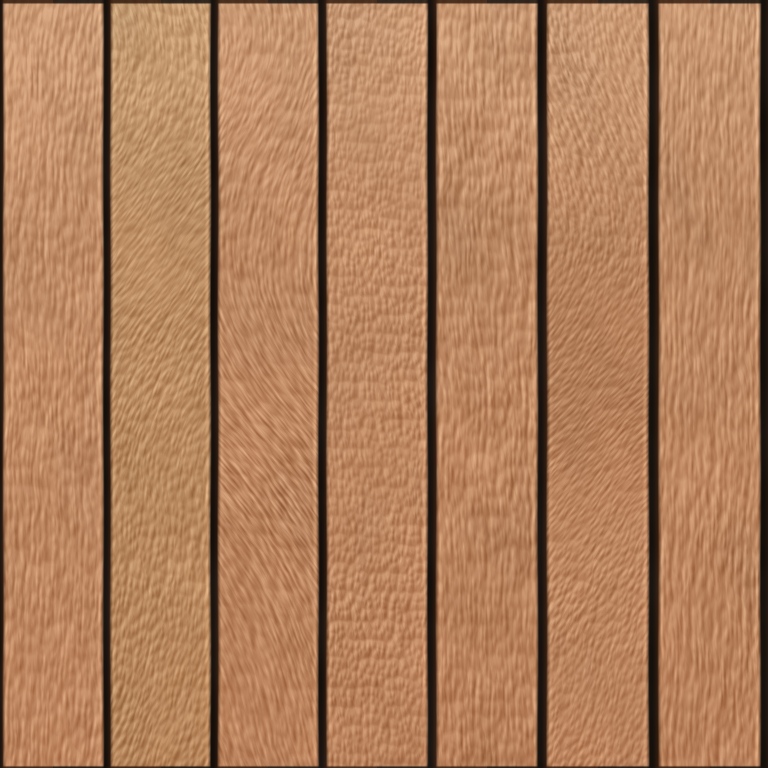
Write a WebGL 2 fragment shader that draws this texture.

```glsl
#version 300 es
precision highp float;
// Seven upright wooden boards with dark gaps between them.
// Stretched cellular noise, lit from one side, forms the pores and streaks;
// each board has its own slant and coarseness, layered sines tint the wood.
uniform vec2 u_resolution;
out vec4 fragColor;

vec2 hash2(vec2 p) {
  vec2 s = vec2(dot(p, vec2(127.1, 311.7)), dot(p, vec2(269.5, 183.3)));
  return fract(sin(s) * 43758.55);
}

// Distance to the nearest scattered point
float cellular(vec2 p) {
  vec2 cell = floor(p), f = fract(p);
  float nearest = 4.0;
  for (int j = -1; j <= 1; j++)
    for (int i = -1; i <= 1; i++) {
      vec2 o = vec2(i, j);
      vec2 r = o + hash2(cell + o) - f;
      nearest = min(nearest, dot(r, r));
    }
  return sqrt(nearest);
}

// Smooth drift from turned, layered sines, about -1 to 1
float drift(vec2 p) {
  float sum = 0.0, amp = 0.5;
  for (int i = 0; i < 4; i++) {
    sum += amp * sin(p.x + 1.7 * sin(p.y)) * cos(p.y * 0.8 + float(i));
    p = mat2(1.4, 1.1, -1.1, 1.4) * p + 2.3;
    amp *= 0.62;
  }
  return sum;
}

// Relief of the cells, lit from the upper left
float relief(vec2 p) {
  return cellular(p) - cellular(p + vec2(0.42, -0.3));
}

void main() {
  vec2 uv = gl_FragCoord.xy / u_resolution;
  float pixel = 1.0 / min(u_resolution.x, u_resolution.y);

  // Board number and distance to the nearest gap; widths vary a little
  float across = 7.0 * (uv.x / 0.997 + 0.0075 * sin(3.14159 * uv.x));
  float board = clamp(floor(across), 0.0, 6.0);
  float toGap = (across - round(across)) / 7.0;
  float wobble = 0.0004 * sin(uv.y * 21.0 + round(across) * 4.0);
  float edge = abs(toGap + wobble) - (0.0043 + 0.0022 * uv.x);
  float endEdge = min(uv.y - 0.0022, 0.9955 - uv.y);

  // Grain direction and coarseness of each board
  int n = int(board);
  float slant = float[7](0.02, 0.36, -0.55, 0.05, -0.03, 0.52, 0.0)[n];
  float coarse = float[7](0.25, 0.6, 0.35, 0.9, 0.25, 0.8, 0.12)[n];
  vec2 seed = vec2(board * 7.3, board * 3.1);
  vec2 grain = uv + seed;
  float bend = 0.75 + 0.25 * sin(uv.y * 7.0 + board * 2.0);
  grain.x -= slant * bend * uv.y;
  grain.x += 0.006 * drift(uv * vec2(20.0, 12.0) + seed);

  // Short pores, long streaks and fine fibres
  float pores = relief(grain * vec2(145.0, mix(38.0, 85.0, coarse)));
  float streaks = relief(grain * vec2(165.0, 11.0) + 31.0);
  float fibres = cellular(grain * vec2(240.0, 45.0) + 57.0) - 0.45;
  float patches = drift(uv * vec2(16.0, 9.0) + seed * 2.0);
  float roughness = 0.8 + 0.35 * drift(uv * vec2(11.0, 8.0) + seed + 4.0);

  float tone = 0.54 + 0.12 * (uv.y - 0.45) + 0.07 * patches;
  tone += 0.14 * smoothstep(0.68, 1.0, uv.y + 0.06 * patches);
  tone += roughness * mix(0.42, 0.65, coarse) * pores;
  tone += mix(0.42, 0.14, coarse) * streaks - 0.22 * fibres;
  tone += 0.05 * (hash2(vec2(board, 5.0)).x - 0.5);
  // The sixth board is deeper in its middle
  tone -= 0.13 * float(n == 5) * smoothstep(0.3, 0.05, abs(uv.y - 0.53));

  vec3 wood = mix(vec3(0.58, 0.36, 0.22), vec3(0.86, 0.67, 0.52), clamp(tone, 0.0, 1.0));
  // Lower parts lean red, the second board leans yellow
  wood += vec3(0.014, -0.008, -0.014) * (0.6 - uv.y + 0.5 * patches);
  wood += vec3(-0.012, 0.012, -0.005) * float(n == 1);

  // Worn light rim along the sides, then the rounded shaded edge
  float rim = smoothstep(0.001, 0.004, edge) * smoothstep(0.009, 0.005, edge);
  wood += vec3(0.07, 0.065, 0.055) * rim * (toGap < 0.0 ? 1.0 : 0.5);
  wood *= mix(0.72, 1.0, smoothstep(0.0, 0.0045, edge));

  // Gap is nearly black, browner toward its right wall
  float warm = smoothstep(-0.002, 0.006, toGap);
  vec3 gap = mix(vec3(0.09, 0.07, 0.055), vec3(0.2, 0.11, 0.06), warm);
  gap += 0.025 * drift(vec2(round(across) * 5.0, uv.y * 14.0));
  float soft = max(pixel, 0.0016);
  float solid = smoothstep(-soft, soft, edge);
  solid *= mix(0.15, 1.0, smoothstep(-soft, soft, endEdge));
  fragColor = vec4(clamp(mix(gap, wood, solid), 0.0, 1.0), 1.0);
}
```
